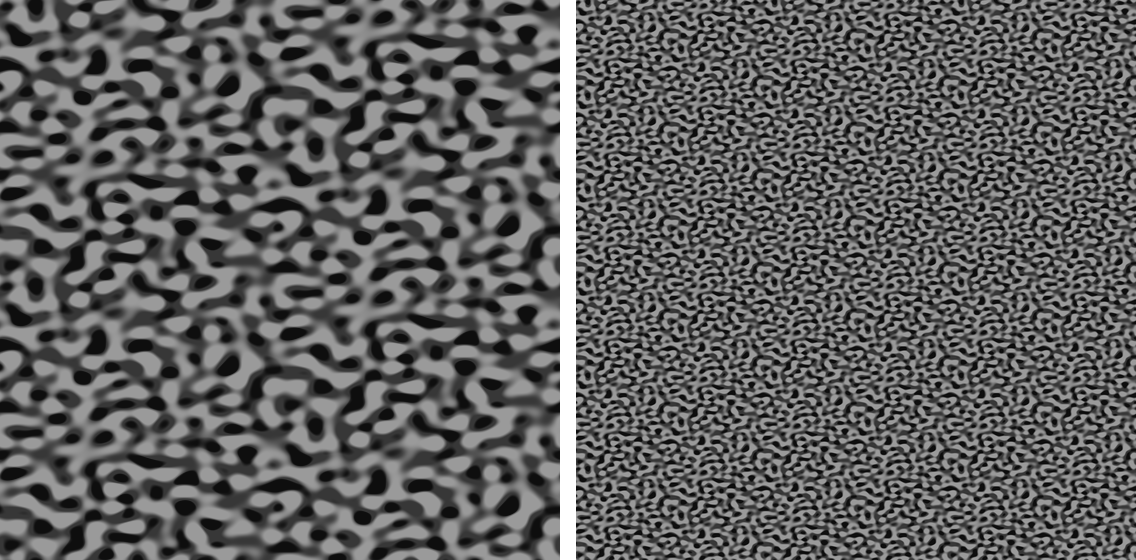
Left: one tile. Right: repeated 3 by 3.
Write a WebGL 1 fragment shader that draws this pattern.

```glsl
precision highp float;
// Soft dark blotches with grey tips on a light grey ground, in a half-drop repeat.

#define WAVES 48                    // plane waves per field
#define BLOTCH_FREQ vec2(17.0, 25.0) // blotches across and up the canvas
#define TIP_FREQ vec2(14.0, 20.0)   // scale of the dark / grey variation
#define FREQ_SPREAD 0.32            // irregularity of the spacing
#define INK_EDGE vec2(-0.95, 0.75)  // ground to grey
#define CORE_EDGE vec2(0.62, 1.62)  // grey to black
#define TIP_WEIGHT 0.8              // how freely grey parts leave the rim
#define GROUND vec3(0.605)
#define GREY vec3(0.215)
#define BLACK vec3(0.055)

uniform vec2 u_resolution;

const float TAU = 6.2831853;

float hash(float n) {
    return fract(sin(n * 12.9898) * 43758.5453);
}

// Nearest whole wave vector that repeats under the shifts (1/2, 1/4) and (0, 1/2).
vec2 halfDropWave(vec2 k) {
    float m = floor(k.y * 0.5 + 0.5);
    float n = floor((k.x - m) * 0.5 + 0.5);
    return vec2(m + 2.0 * n, 2.0 * m);
}

// Band-limited tiling noise with mean 0 and variance 1.
float waveNoise(vec2 p, vec2 freq, float seed) {
    float sum = 0.0;
    for (int i = 0; i < WAVES; i++) {
        float id = float(i) + seed;
        float angle = 0.5 * TAU * (float(i) + hash(id)) / float(WAVES);
        float radius = 1.0 + FREQ_SPREAD * (2.0 * hash(id + 0.37) - 1.0);
        vec2 k = halfDropWave(freq * radius * vec2(cos(angle), sin(angle)));
        sum += cos(TAU * (dot(k, p) + hash(id + 0.71)));
    }
    return sum * sqrt(2.0 / float(WAVES));
}

void main() {
    vec2 p = gl_FragCoord.xy / u_resolution;

    // Blotch shape, and a second field that decides which parts turn black.
    float blotch = waveNoise(p, BLOTCH_FREQ, 3.0);
    float tips = waveNoise(p, TIP_FREQ, 131.0);

    float ink = smoothstep(INK_EDGE.x, INK_EDGE.y, blotch);
    float core = smoothstep(CORE_EDGE.x, CORE_EDGE.y, blotch + TIP_WEIGHT * tips);

    vec3 color = mix(GROUND, mix(GREY, BLACK, core), ink);
    gl_FragColor = vec4(color, 1.0);
}
```
